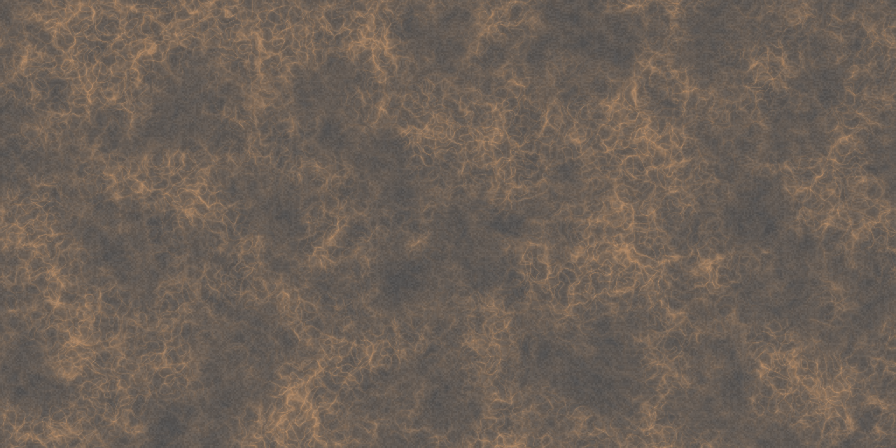
This texture is drawn by a WebGL 1 fragment shader. Its source:

```glsl
precision highp float;
// Weathered grey-brown stone with cloudy rust patches and a fine web of orange veins.

uniform vec2 u_resolution;

const vec3 STONE = vec3(0.345, 0.330, 0.320);
const vec3 RUST = vec3(0.675, 0.525, 0.395);

const float CLOUD_SCALE = 4.0;   // cloud cells per canvas height
const float CLOUD_GAIN = 0.68;
const float CLOUD_TINT = 0.16;
const float VEIN_SCALE = 7.5;    // cells of the coarsest vein layer
const float VEIN_STEP = 1.83;    // scale ratio between vein layers
const float VEIN_WIDTH = 0.03;
const float VEIN_SOFTNESS = 0.35; // smoothing in pixels
const float VEIN_TINT = 1.30;
const float CREASE_TINT = 0.75;  // soft glow around the veins
const float CREASE_MEAN = 0.17;
const float BASE_TINT = 0.16;
const float WARP = 0.013;
const float GRAIN_CELLS = 256.0;
const float GRAIN = 0.05;

const mat2 TURN = mat2(0.8, 0.6, -0.6, 0.8);

float hash(vec2 p) {
  return fract(sin(dot(p, vec2(127.1, 311.7))) * 43758.5453);
}

// Dot product of a random unit gradient with the offset from its corner
float corner(vec2 cell, vec2 offset) {
  float angle = 6.28318 * hash(cell);
  return dot(vec2(cos(angle), sin(angle)), offset);
}

float gradientNoise(vec2 p) {
  vec2 i = floor(p);
  vec2 f = p - i;
  vec2 u = f * f * f * (f * (f * 6.0 - 15.0) + 10.0);
  vec2 x = vec2(1.0, 0.0);
  float low = mix(corner(i, f), corner(i + x, f - x), u.x);
  float high = mix(corner(i + x.yx, f - x.yx), corner(i + 1.0, f - 1.0), u.x);
  return mix(low, high, u.y);
}

float clouds(vec2 p) {
  float sum = 0.0;
  float gain = 1.0;
  p *= CLOUD_SCALE;
  for (int i = 0; i < 4; i++) {
    sum += gain * gradientNoise(p);
    p = TURN * p * 2.03 + 17.3;
    gain *= CLOUD_GAIN;
  }
  return sum;
}

// x: thin veins along the zero lines of the noise, y: soft creases around them
vec2 veins(vec2 p) {
  vec2 sum = vec2(0.0);
  float scale = VEIN_SCALE;
  for (int i = 0; i < 4; i++) {
    float ridge = abs(gradientNoise(p * scale + 31.7));
    float width = VEIN_WIDTH + VEIN_SOFTNESS * scale / u_resolution.y;
    sum += vec2(exp(-ridge / width), CREASE_MEAN - ridge);
    p = TURN * p;
    scale *= VEIN_STEP;
  }
  return sum / 4.0;
}

void main() {
  vec2 p = gl_FragCoord.xy / u_resolution.y;

  // Jag the vein paths with small, quick bends
  vec2 bend = vec2(gradientNoise(p * 27.0 + 5.2), gradientNoise(p * 27.0 + 71.4));
  bend += 0.5 * vec2(gradientNoise(p * 61.0 + 9.1), gradientNoise(p * 61.0 + 53.8));

  // Veins gather in the rusty clouds and fade over bare stone
  float cloud = clouds(p + 2.7);
  vec2 vein = veins(p + WARP * bend);
  float rusty = smoothstep(-0.50, 0.60, cloud);
  float tint = BASE_TINT + CLOUD_TINT * cloud
             + VEIN_TINT * rusty * vein.x + CREASE_TINT * vein.y;

  vec3 color = mix(STONE, RUST, clamp(tint, -0.05, 1.0));
  color += GRAIN * (hash(floor(p * GRAIN_CELLS) + 0.5) - 0.5);
  gl_FragColor = vec4(color, 1.0);
}
```
